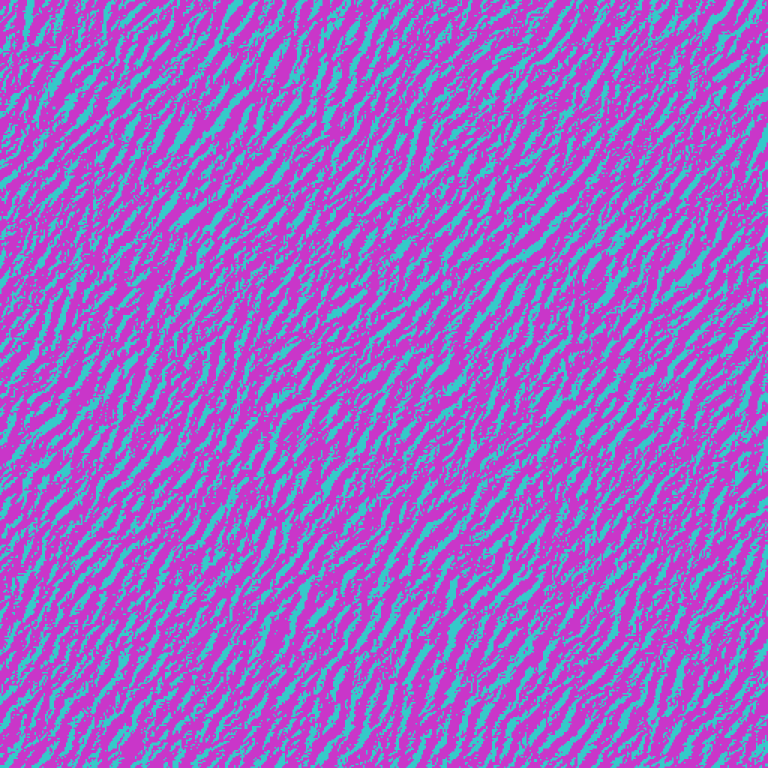
This texture is drawn by a WebGL 2 fragment shader. Its source:

```glsl
#version 300 es
precision highp float;

#define GROUND_COLOR vec3(0.79, 0.21, 0.79)
#define RIPPLE_COLOR vec3(0.21, 0.79, 0.79)
#define GRID 512.0            // grains across the canvas
#define RIPPLE_FREQ 47.0      // ripples across the canvas
#define RIPPLE_ANGLE -0.58    // direction across the ripples
#define WAVES_PER_CELL 1.8
#define MID_GAIN 0.62
#define FINE_GAIN 0.45
#define GRAIN_GAIN 0.3
#define LEVEL 0.53            // height above which a ripple shows

uniform vec2 u_resolution;
out vec4 fragColor;

const float TAU = 6.2831853;

vec3 hash3(vec2 p, float seed) {
    vec3 q = fract(vec3(p.xyx + seed * 17.0) * vec3(0.1031, 0.1030, 0.0973));
    q += dot(q, q.yxz + 33.33);
    return fract((q.xxy + q.yzz) * q.zyx);
}

// Slow drift made of layered sines, roughly -1 to 1
float drift(vec2 p) {
    return 0.5 * sin(dot(p, vec2(7.0, 11.0)) + 1.3)
         + 0.3 * sin(dot(p, vec2(-17.0, 13.0)) + 4.1)
         + 0.2 * sin(dot(p, vec2(29.0, 23.0)) + 2.2);
}

// Cellular noise: each cell scatters two short, oriented wave packets
float waveNoise(vec2 p, float freq, float angle, float spread, float seed) {
    vec2 q = p * freq / WAVES_PER_CELL;
    vec2 cell = floor(q);
    float sum = 0.0;
    for (int y = -1; y <= 1; y++) {
        for (int x = -1; x <= 1; x++) {
            for (int k = 0; k < 2; k++) {
                vec2 id = cell + vec2(x, y);
                vec3 place = hash3(id, seed + float(k));
                vec3 shape = hash3(id, seed + float(k) + 5.0);
                vec2 offset = q - id - place.xy;
                float falloff = max(1.0 - dot(offset, offset), 0.0);
                float turn = angle + (shape.x - 0.5) * spread;
                float waves = WAVES_PER_CELL * mix(0.72, 1.28, shape.y);
                float along = dot(offset, vec2(cos(turn), sin(turn)));
                sum += falloff * falloff * falloff
                     * cos(TAU * (along * waves + place.z));
            }
        }
    }
    return sum * 1.5; // close to unit deviation
}

float rippleHeight(vec2 p) {
    float angle = RIPPLE_ANGLE + 0.14 * drift(p.yx * 1.3 + 2.0);
    float strength = 1.0 + 0.25 * drift(p + 0.4);
    float height = strength * waveNoise(p, RIPPLE_FREQ, angle, 0.7, 1.0);
    height += MID_GAIN * waveNoise(p, RIPPLE_FREQ * 2.1, angle, 1.1, 11.0);
    height += FINE_GAIN * waveNoise(p, RIPPLE_FREQ * 3.8, angle, 2.4, 23.0);
    float grain = hash3(floor(p * GRID), 31.0).x * 2.0 - 1.0;
    return height + GRAIN_GAIN * grain;
}

void main() {
    // Average four samples per pixel to smooth the grain edges
    float coverage = 0.0;
    for (int i = 0; i < 4; i++) {
        vec2 shift = (vec2(i % 2, i / 2) - 0.5) * 0.5;
        vec2 uv = (gl_FragCoord.xy + shift) / u_resolution;
        vec2 grainCenter = (floor(uv * GRID) + 0.5) / GRID;
        coverage += 0.25 * step(LEVEL, rippleHeight(grainCenter));
    }
    fragColor = vec4(mix(GROUND_COLOR, RIPPLE_COLOR, coverage), 1.0);
}
```
